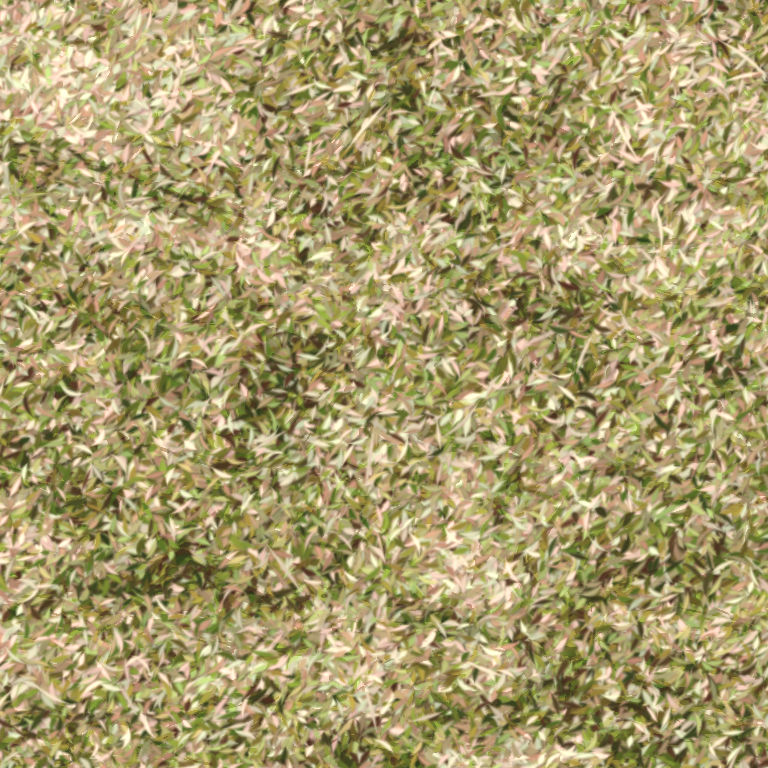
Reproduce this texture procedurally as a three.js fragment shader.

```glsl
// Dry summer lawn: short straw and green blades lie over one another in
// jittered grid layers, wide blurred ones below and thinner ones on top.
// Layered, warped sines gather the blades into greener and paler patches.
varying vec2 vUv;

const int LAYERS = 12;
const float CELLS = 43.0;
const float STRAY_CELLS = 11.0;

const vec3 SOIL = vec3(0.33, 0.29, 0.17);
const vec3 OLIVE = vec3(0.43, 0.43, 0.19);
const vec3 GREEN = vec3(0.59, 0.58, 0.25);
const vec3 LIME = vec3(0.71, 0.70, 0.44);
const vec3 STRAW = vec3(0.69, 0.59, 0.44);
const vec3 CREAM = vec3(0.87, 0.80, 0.68);
const vec3 MEAN = vec3(0.645, 0.60, 0.415);

vec4 hash4(vec3 p) {
  vec4 q = fract(p.xyzx * vec4(0.1031, 0.1030, 0.0973, 0.1099));
  q += dot(q, q.wzxy + 33.33);
  return fract((q.xxyz + q.yzzw) * q.zywx);
}

mat2 rotation(float angle) {
  float c = cos(angle), s = sin(angle);
  return mat2(c, -s, s, c);
}

// Layered sines, each octave bent by the one before; about -1 to 1.
float patches(vec2 p) {
  float sum = 0.0, weight = 0.5;
  for (int i = 0; i < 5; i++) {
    p = rotation(1.1) * p * 1.55 + 0.9 * sin(p.yx * 1.3 + 2.0);
    sum += weight * sin(p.x) * cos(p.y * 0.9 + 1.0);
    weight *= 0.82;
  }
  return sum;
}

// Picks a blade colour; the steps are the running shares of each colour.
vec3 bladeColor(float pick, float tone, float tint) {
  vec3 c = mix(SOIL, OLIVE, step(0.08, pick));
  c = mix(c, GREEN, step(0.22, pick));
  c = mix(c, LIME, step(0.35, pick));
  c = mix(c, STRAW, step(0.51, pick));
  c = mix(c, CREAM, step(0.75, pick));
  return c * mix(0.88, 1.12, tone) + vec3(-0.06, 0.03, -0.01) * (2.0 * tint - 1.0);
}

// Coverage of a bent blade along x, tapering to both tips.
float blade(vec2 q, float halfLength, float halfWidth, float bend, float soft) {
  float t = q.x / halfLength;
  float edge = abs(q.y - bend * q.x * q.x) - halfWidth * (1.0 - t * t);
  return 1.0 - smoothstep(-soft, soft, edge);
}

// Mostly leaning up to the right, the rest mirrored.
float leanAngle(float lean, float side) {
  return mix(0.1, 1.45, lean) * (side < 0.37 ? -1.0 : 1.0);
}

// Paints one layer of short blades with their shadows over the ground.
vec3 paintLayer(vec3 ground, vec2 p, float layer, float width, float soft, float bias) {
  vec2 cell = floor(p);
  for (int y = -1; y <= 1; y++) {
    for (int x = -1; x <= 1; x++) {
      vec2 id = cell + vec2(float(x), float(y));
      vec4 place = hash4(vec3(id, layer * 7.31 + 1.7));
      vec4 look = hash4(vec3(id, layer * 5.17 + 91.3));
      vec2 d = p - id - place.xy;
      mat2 turn = rotation(leanAngle(place.z, place.w));
      vec2 q = turn * d;
      float halfLength = mix(0.3, 0.68, look.x);
      float halfWidth = width * mix(0.75, 1.3, look.w);
      float bend = look.z - 0.5;
      vec2 shadowPos = turn * (d + vec2(-0.07, 0.09));
      float shadow = blade(shadowPos, halfLength, halfWidth, bend, soft * 1.3);
      float cover = blade(q, halfLength, halfWidth, bend, soft);
      vec3 tone = bladeColor(pow(look.y, bias), fract(look.z * 7.0), fract(look.w * 9.0));
      ground = mix(ground * (1.0 - 0.12 * shadow), tone, cover);
    }
  }
  return ground;
}

// Paints a few long pale stems on a coarse grid.
vec3 paintStrays(vec3 ground, vec2 p) {
  vec2 cell = floor(p);
  for (int y = -1; y <= 1; y++) {
    for (int x = -1; x <= 1; x++) {
      vec2 id = cell + vec2(float(x), float(y));
      vec4 place = hash4(vec3(id, 311.7));
      vec4 look = hash4(vec3(id, 173.9));
      vec2 q = rotation(leanAngle(place.z, place.w)) * (p - id - place.xy);
      float cover = blade(q, mix(0.2, 0.42, look.x), 0.028, look.y - 0.5, 0.03);
      ground = mix(ground, CREAM * mix(0.9, 1.1, look.z), cover * step(look.w, 0.2));
    }
  }
  return ground;
}

void main() {
  float broad = patches(vUv * vec2(5.0, 7.5) + 3.0);
  float clump = patches(vUv * vec2(17.0, 25.0) + 8.0);
  float bias = exp2(-1.2 * broad - 0.6 * clump);
  vec3 color = mix(SOIL, STRAW, 0.4);
  for (int i = 0; i < LAYERS; i++) {
    float height = float(i) / float(LAYERS - 1);
    vec2 offset = vec2(0.37, 0.61) * float(i) + 5.0;
    float width = mix(0.26, 0.125, height);
    color = paintLayer(color, vUv * CELLS + offset, float(i), width, mix(0.2, 0.13, height), bias);
  }
  color = paintStrays(color, vUv * STRAY_CELLS + 2.0);
  color *= 1.06 + 0.05 * broad + 0.05 * clump;
  color = MEAN + (color - MEAN) * 1.15;
  gl_FragColor = vec4(clamp(color, 0.0, 1.0), 1.0);
}
```
